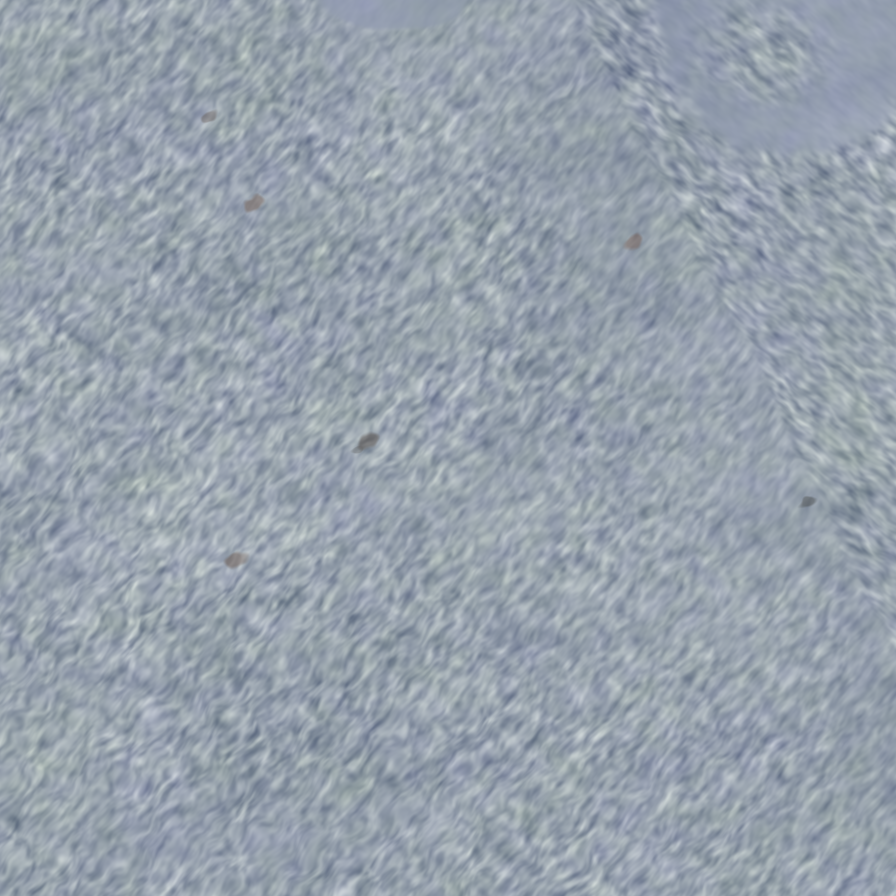
This texture is drawn by a WebGL 1 fragment shader. Its source:

```glsl
precision highp float;
// Blue-grey brushed surface: short slanted streaks, a seam, smooth worn patches and a few flecks.

uniform vec2 u_resolution;

#define BASE_COLOR vec3(0.592, 0.633, 0.677)
#define TONE_TINT vec3(1.05, 1.0, 0.80)
#define PATCH_COLOR vec3(0.575, 0.615, 0.685)
#define STREAK_FREQ vec2(58.0, 125.0)
#define MAIN_ANGLE 0.90
#define SIDE_ANGLE -0.66
#define STREAK_CONTRAST 0.205
#define MOTTLE_CONTRAST 0.065
#define HUE_SHIFT 0.035
#define CURL 0.0065
#define FLECK_COUNT 7

vec2 hash2(vec2 p) {
  vec2 q = vec2(dot(p, vec2(127.1, 311.7)), dot(p, vec2(269.5, 183.3)));
  return fract(sin(q) * 43758.5453);
}

float corner(vec2 cell, vec2 f, vec2 offset) {
  return dot(hash2(cell + offset) * 2.0 - 1.0, f - offset);
}

// Gradient noise, centred on zero
float noise(vec2 p) {
  vec2 i = floor(p);
  vec2 f = p - i;
  vec2 u = f * f * f * (f * (f * 6.0 - 15.0) + 10.0);
  float low = mix(corner(i, f, vec2(0.0)), corner(i, f, vec2(1.0, 0.0)), u.x);
  float high = mix(corner(i, f, vec2(0.0, 1.0)), corner(i, f, vec2(1.0)), u.x);
  return mix(low, high, u.y);
}

// Coordinates along and across a direction
vec2 turn(vec2 p, float angle) {
  float c = cos(angle), s = sin(angle);
  return vec2(c * p.x + s * p.y, c * p.y - s * p.x);
}

float streaks(vec2 p, float angle) {
  vec2 q = turn(p, angle) * STREAK_FREQ;
  return 0.7 * noise(q * 0.55 + 17.0) + noise(q) + 0.4 * noise(q * 1.8 + 41.0);
}

// Soft coverage of an ellipse with a wavy rim
float wornPatch(vec2 p, vec2 center, vec2 radii) {
  float r = length((p - center) / radii) + 0.15 * noise(p * 25.0);
  return 1.0 - smoothstep(0.88, 1.04, r);
}

void main() {
  vec2 p = gl_FragCoord.xy / min(u_resolution.x, u_resolution.y);

  // Bend the streaks a little, more so in the lower left
  vec2 bend = vec2(noise(p * 23.0), noise(p * 23.0 + 70.0))
            + 0.5 * vec2(noise(p * 48.0 + 9.0), noise(p * 48.0 + 31.0));
  float curliness = mix(1.5, 0.8, smoothstep(0.2, 1.2, p.x + p.y));
  vec2 w = p + CURL * curliness * bend;

  // Diagonal seam between the two streak directions
  float seam = p.x - 0.638 - 0.497 * (1.0 - p.y) + 0.012 * noise(p * 9.0);
  float side = smoothstep(-0.008, 0.008, seam);
  float grain = mix(streaks(w, MAIN_ANGLE), streaks(w, SIDE_ANGLE), side);

  // Calmer grain beside the seam, uneven strength elsewhere
  float calm = (1.0 - side) * exp(-seam * seam * 28.0);
  float strength = (1.0 - 0.38 * calm) * (1.08 + 0.6 * noise(p * 8.0 + 5.0));

  // Broad clouds and faint drawn-out bands
  float mottle = 0.7 * noise(p * 3.5 + 2.0) + 0.6 * noise(p * 11.0 + 8.0)
               + 0.8 * noise(turn(p, 0.25) * vec2(5.0, 18.0) + 13.0);

  // Worn patches along the top edge, with some grain left inside
  float worn = max(wornPatch(p, vec2(0.885, 1.0), vec2(0.16, 0.185)),
                   wornPatch(p, vec2(0.44, 1.01), vec2(0.09, 0.045)));
  float leftover = smoothstep(0.10, 0.03, length((p - vec2(0.85, 0.94)) * vec2(1.0, 1.3)));
  float smoothing = worn * (1.0 - 0.75 * leftover);

  float tone = STREAK_CONTRAST * strength * grain * (1.0 - 0.82 * smoothing)
             + MOTTLE_CONTRAST * mottle;
  float hue = noise(p * 38.0 + 50.0) + 0.8 * noise(p * 9.0 + 27.0);
  vec3 color = mix(BASE_COLOR, PATCH_COLOR, smoothing) + TONE_TINT * tone;
  color += HUE_SHIFT * hue * vec3(-0.1, -0.45, 0.9);

  // Scattered flecks, from brown to dark grey
  for (int i = 0; i < FLECK_COUNT; i++) {
    float id = float(i);
    vec2 center = 0.08 + 0.84 * hash2(vec2(id, 3.7));
    vec2 look = hash2(vec2(id, 8.2));
    vec2 d = turn(p - center, 0.5) * vec2(0.8, 1.25);
    float r = length(d) + 0.006 * noise(p * 95.0);
    float size = mix(0.004, 0.011, look.x);
    float cover = 1.0 - smoothstep(size * 0.6, size * 1.2, r);
    vec3 fleck = mix(vec3(0.52, 0.47, 0.46), vec3(0.36, 0.39, 0.40), look.y);
    color = mix(color, fleck + 0.5 * tone, cover * mix(0.35, 0.85, look.x));
  }

  gl_FragColor = vec4(clamp(color, 0.0, 1.0), 1.0);
}
```
